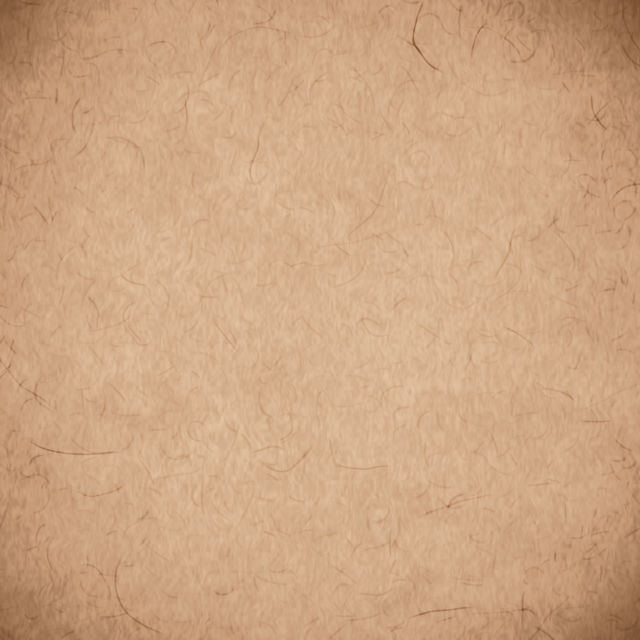
This texture is drawn by a Shadertoy shader. Its source:

```glsl
// Aged kraft paper: a warm tan sheet with fine upright grain, soft mottling,
// layers of short curled fibres and a few longer dark ones. A single tone
// value is built up, darkened towards the corners, then mapped to colours.

const vec3 DARK_BROWN = vec3(0.49, 0.33, 0.21);
const vec3 MID_TAN    = vec3(0.77, 0.60, 0.46);
const vec3 PALE_TAN   = vec3(0.87, 0.735, 0.605);
const vec3 FIBRE_TINT = vec3(0.0, 0.02, 0.05);

const float CENTRE_TONE    = 0.88;
const float VIGNETTE_DEPTH = 0.87;
const float VIGNETTE_POWER = 3.4;
const float GRAIN_AMOUNT   = 0.30;
const float MOTTLE_AMOUNT  = 0.30;
const vec2  GRAIN_COARSE   = vec2(215.0, 75.0);
const vec2  GRAIN_FINE     = vec2(330.0, 150.0);

float hash1(vec2 p) {
    vec3 q = fract(vec3(p.xyx) * 0.1031);
    q += dot(q, q.yzx + 33.33);
    return fract((q.x + q.y) * q.z);
}

vec4 hash4(vec2 p) {
    return vec4(hash1(p), hash1(p + 37.2), hash1(p + 71.7), hash1(p + 113.4));
}

float valueNoise(vec2 p) {
    vec2 cell = floor(p);
    vec2 f = fract(p);
    f = f * f * (3.0 - 2.0 * f);
    float low  = mix(hash1(cell), hash1(cell + vec2(1.0, 0.0)), f.x);
    float high = mix(hash1(cell + vec2(0.0, 1.0)), hash1(cell + 1.0), f.x);
    return mix(low, high, f.y);
}

// Centred sum of octaves
float mottle(vec2 p) {
    float sum = 0.0;
    float weight = 0.5;
    for (int i = 0; i < 4; i++) {
        sum += weight * (valueNoise(p) - 0.5);
        p = mat2(0.8, 0.6, -0.6, 0.8) * p * 2.1 + 11.3;
        weight *= 0.65;
    }
    return sum;
}

// Bent, tapering strands scattered one per cell; returns the darkest coverage
float fibres(vec2 uv, float cells, float halfWidth, float density, float seed) {
    float pixel = 1.0 / iResolution.y;
    vec2 p = uv * cells;
    vec2 home = floor(p);
    float coverage = 0.0;
    for (int y = -1; y <= 1; y++) {
        for (int x = -1; x <= 1; x++) {
            vec2 cell = home + vec2(x, y);
            vec4 rnd = hash4(cell + seed);
            vec4 form = hash4(cell + seed + 211.0);
            if (form.x > density) continue;

            float angle = rnd.z * 6.2832;
            vec2 axis = vec2(cos(angle), sin(angle));
            vec2 d = p - cell - rnd.xy;
            vec2 q = vec2(dot(d, axis), dot(d, vec2(-axis.y, axis.x)));

            float reach = mix(0.25, 0.7, rnd.w);
            float bend = (form.y - 0.5) * 2.2;
            float slope = 2.0 * bend * q.x;
            float dist = abs(q.y - bend * q.x * q.x) / sqrt(1.0 + slope * slope) / cells;
            float line = 1.0 - smoothstep(max(halfWidth - pixel, 0.0), halfWidth + pixel, dist);
            float taper = 1.0 - smoothstep(0.6 * reach, reach, abs(q.x));
            coverage = max(coverage, line * taper * mix(0.25, 1.0, form.z * form.z));
        }
    }
    return coverage;
}

vec3 paperColour(float tone) {
    vec3 shade = mix(DARK_BROWN, MID_TAN, clamp(tone * 2.0, 0.0, 1.0));
    return mix(shade, PALE_TAN, clamp(tone * 2.0 - 1.0, 0.0, 1.2));
}

void mainImage(out vec4 fragColor, in vec2 fragCoord) {
    vec2 uv = fragCoord / iResolution.y;
    vec2 fromCentre = fragCoord / iResolution.xy - 0.5;

    // Corner darkening with a slightly uneven edge
    float radius = length(fromCentre) * 1.414 + 0.05 * (valueNoise(uv * 4.0) - 0.5);
    float tone = CENTRE_TONE - VIGNETTE_DEPTH * pow(max(radius, 0.0), VIGNETTE_POWER);
    float contrast = mix(0.5, 1.0, smoothstep(0.2, 0.7, tone));

    // Upright grain and cloudy pulp
    vec2 wander = vec2(valueNoise(uv * 30.0), valueNoise(uv * 30.0 + 57.0)) - 0.5;
    vec2 grainUv = uv + vec2(0.012 * wander.x, 0.0);
    float grain = 0.6 * valueNoise(grainUv * GRAIN_COARSE)
                + 0.6 * valueNoise(grainUv * GRAIN_FINE + 19.0) - 0.6;
    float pulp = mottle(uv * 14.0 + wander);

    // Strands, from dense and faint to sparse and dark
    vec2 strandUv = uv + 0.008 * wander;
    float strands = 0.22 * fibres(strandUv, 34.0, 0.0016, 0.85, 3.0)
                  + 0.22 * fibres(strandUv, 21.0, 0.0015, 0.75, 47.0)
                  + 0.30 * fibres(strandUv, 13.0, 0.0013, 0.40, 83.0)
                  + 0.42 * fibres(strandUv, 8.0, 0.0012, 0.30, 131.0);

    tone += contrast * (GRAIN_AMOUNT * grain + MOTTLE_AMOUNT * pulp - strands);
    vec3 colour = paperColour(tone) - FIBRE_TINT * strands;
    fragColor = vec4(clamp(colour, 0.0, 1.0), 1.0);
}
```
